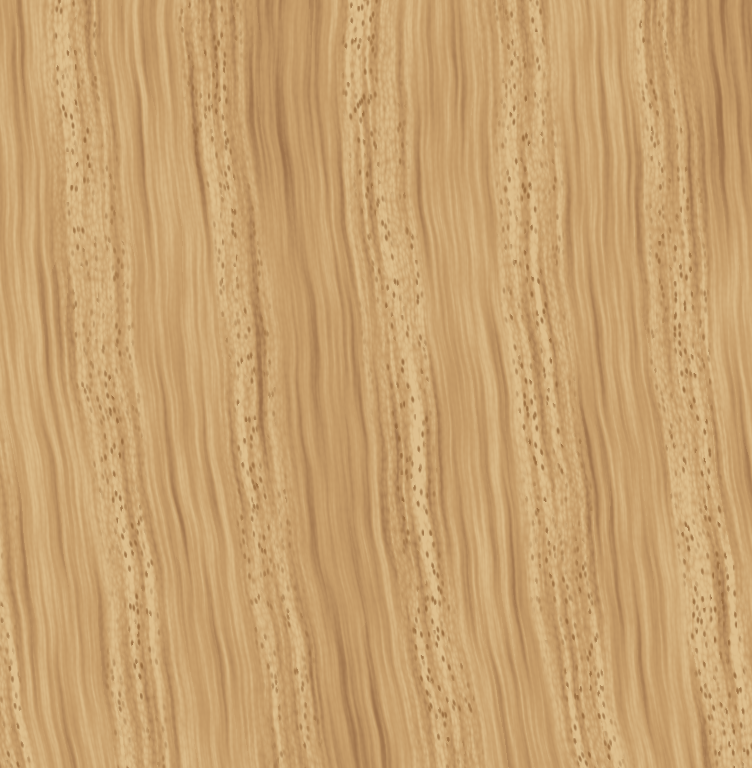
This texture is drawn by a Shadertoy shader. Its source:

```glsl
const vec3 DARK_GRAIN = vec3(0.610, 0.440, 0.285);
const vec3 MID_WOOD   = vec3(0.780, 0.617, 0.412);
const vec3 PALE_WOOD  = vec3(0.870, 0.750, 0.555);
const vec3 PORE_BROWN = vec3(0.560, 0.380, 0.200);

const float BASE_TONE      = 0.83;
const float LEAN           = 0.10;  // sideways drift of the grain toward the bottom
const float BAND_PERIOD    = 0.19;  // spacing of the porous bands
const float HEART_CENTER   = 0.365;
const float HEART_WIDTH    = 0.055;
const float HEART_DEPTH    = 0.20;
const float LINE_DEPTH     = 0.62;
const float THIN_DEPTH     = 0.30;
const float FIBRE_DEPTH    = 0.26;
const float PALE_LIFT      = 0.30;
const float PORE_STRENGTH  = 0.75;

// Cells per canvas height, across and along the grain
const vec2 LINE_CELLS  = vec2(52.0, 3.0);
const vec2 THIN_CELLS  = vec2(98.0, 4.5);
const vec2 PALE_CELLS  = vec2(46.0, 3.5);
const vec2 FIBRE_CELLS = vec2(190.0, 14.0);
const vec2 FLECK_CELLS = vec2(210.0, 110.0);
const vec2 PORE_CELLS  = vec2(165.0, 95.0);

vec3 hash3(vec2 p) {
    vec3 q = fract(p.xyx * vec3(0.1031, 0.1030, 0.0973));
    q += dot(q, q.yxz + 33.33);
    return fract((q.xxy + q.yzz) * q.zyx);
}

// Distance to the nearest cell point (x) and that cell's random value (y)
vec2 cellular(vec2 p, float alongWeight) {
    vec2 base = floor(p);
    vec2 nearest = vec2(9.0, 0.0);
    for (int j = -1; j <= 1; j++) {
        for (int i = -1; i <= 1; i++) {
            vec2 cell = base + vec2(i, j);
            vec3 h = hash3(cell + 71.0);
            vec2 d = cell + h.xy - p;
            d.y *= alongWeight;
            float dist = length(d);
            if (dist < nearest.x) nearest = vec2(dist, h.z);
        }
    }
    return nearest;
}

// Soft elongated streaks of varied strength
float streaks(vec2 p, float radius) {
    vec2 c = cellular(p, 0.6);
    return (1.0 - smoothstep(0.04, radius, c.x)) * mix(0.35, 1.0, c.y);
}

float layeredSines(vec2 p) {
    return (sin(p.x + 1.7 * sin(p.y)) + 0.6 * sin(2.3 * p.x - 1.9 * p.y + 1.0)
          + 0.4 * sin(4.1 * p.x + 2.7 * p.y + 4.0)) * 0.5;
}

// Straighten the leaning, slightly wavy grain
vec2 grainSpace(vec2 p) {
    float below = max(1.0 - p.y, 0.0);
    float wave = 0.0035 * sin(p.y * 13.0 + p.x * 8.0)
               + 0.0016 * sin(p.y * 31.0 - p.x * 17.0)
               + 0.0006 * sin(p.y * 83.0 + p.x * 41.0);
    return vec2(p.x - LEAN * pow(below, 1.5) + wave, p.y);
}

vec3 woodRamp(float t) {
    vec3 lower = mix(DARK_GRAIN, MID_WOOD, smoothstep(-0.1, 0.68, t));
    return mix(lower, PALE_WOOD, smoothstep(0.55, 1.1, t));
}

void mainImage(out vec4 fragColor, in vec2 fragCoord) {
    vec2 p = fragCoord / iResolution.y;
    vec2 g = grainSpace(p);

    // Broad bands
    float bandWave = cos(6.2832 * (g.x - 0.10) / BAND_PERIOD)
                   + 0.5 * layeredSines(vec2(g.x * 37.0, g.y * 4.0));
    float porous = smoothstep(-0.3, 0.9, bandWave);
    float heartOffset = (g.x - HEART_CENTER) / HEART_WIDTH;
    float heart = exp(-heartOffset * heartOffset);
    float corner = smoothstep(0.82, 0.95, p.x) * smoothstep(0.58, 0.85, p.y);
    float shade = max(heart, corner);
    porous *= 1.0 - 0.8 * shade;

    // Dark growth lines and pale streaks
    float lines = streaks(g * LINE_CELLS, 0.46);
    float thin = streaks(g * THIN_CELLS + 19.0, 0.5);
    float pale = streaks(g * PALE_CELLS + 43.0, 0.55) * porous;

    // Fine fibres and flecks
    float fibre = 0.42 - cellular(g * FIBRE_CELLS + 7.0, 0.7).x;
    float fleck = 0.45 - cellular(g * FLECK_CELLS + 29.0, 1.0).x;

    float tone = BASE_TONE - HEART_DEPTH * shade
               - LINE_DEPTH * lines * mix(0.8, 1.0, porous)
               - THIN_DEPTH * thin * (1.0 - 0.5 * porous)
               + PALE_LIFT * pale
               + FIBRE_DEPTH * fibre
               + fleck * mix(0.08, 0.32, porous)
               + 0.04 * layeredSines(vec2(g.x * 21.0, g.y * 5.0));
    vec3 color = woodRamp(tone);

    // Open pores clustered in the pale streaks
    vec2 poreCell = cellular(g * PORE_CELLS + 5.0, 0.8);
    float pore = 1.0 - smoothstep(0.10, 0.48, poreCell.x);
    pore *= smoothstep(0.55, 0.85, poreCell.y) * porous * smoothstep(0.0, 0.45, pale + 0.12);
    color = mix(color, PORE_BROWN, PORE_STRENGTH * pore);

    fragColor = vec4(clamp(color, 0.0, 1.0), 1.0);
}
```
